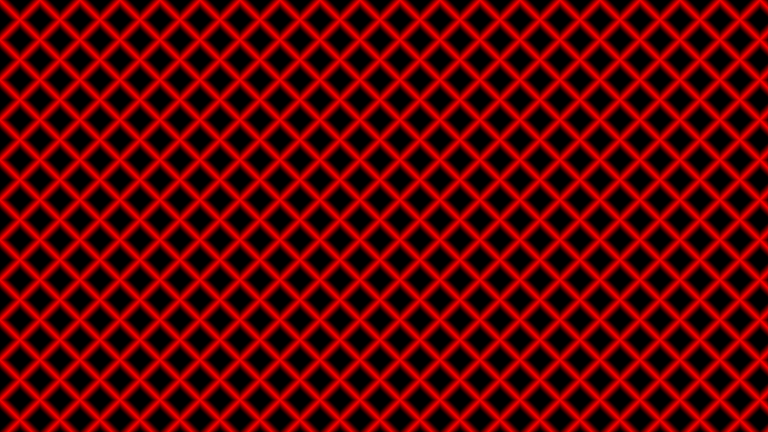
Reproduce this pattern procedurally as a WebGL 1 fragment shader.

```glsl
precision highp float;
// Glowing red diagonal lattice of diamonds on black.

uniform vec2 u_resolution;

const float PI = 3.14159265;
const float REPEATS_DOWN = 10.8;   // diamonds per canvas height
const float FALLOFF = 1.44;        // higher makes the bars thinner
const vec3 BAR_COLOR = vec3(1.0, 0.0, 0.0);
const vec3 GAP_COLOR = vec3(0.0);

// Zero on every bar, one halfway between two parallel bars.
vec2 barWave(vec2 diagonal) {
    return abs(sin(PI * diagonal));
}

// Soft glow of the nearest bar, fading to nothing inside each diamond.
float latticeGlow(vec2 p) {
    vec2 wave = barWave(vec2(p.x + p.y, p.x - p.y));
    return clamp(1.0 - FALLOFF * min(wave.x, wave.y), 0.0, 1.0);
}

void main() {
    // Lattice is anchored at the top left corner.
    vec2 fromTopLeft = vec2(gl_FragCoord.x, u_resolution.y - gl_FragCoord.y);
    vec2 p = fromTopLeft / u_resolution.y * REPEATS_DOWN;

    gl_FragColor = vec4(mix(GAP_COLOR, BAR_COLOR, latticeGlow(p)), 1.0);
}
```
